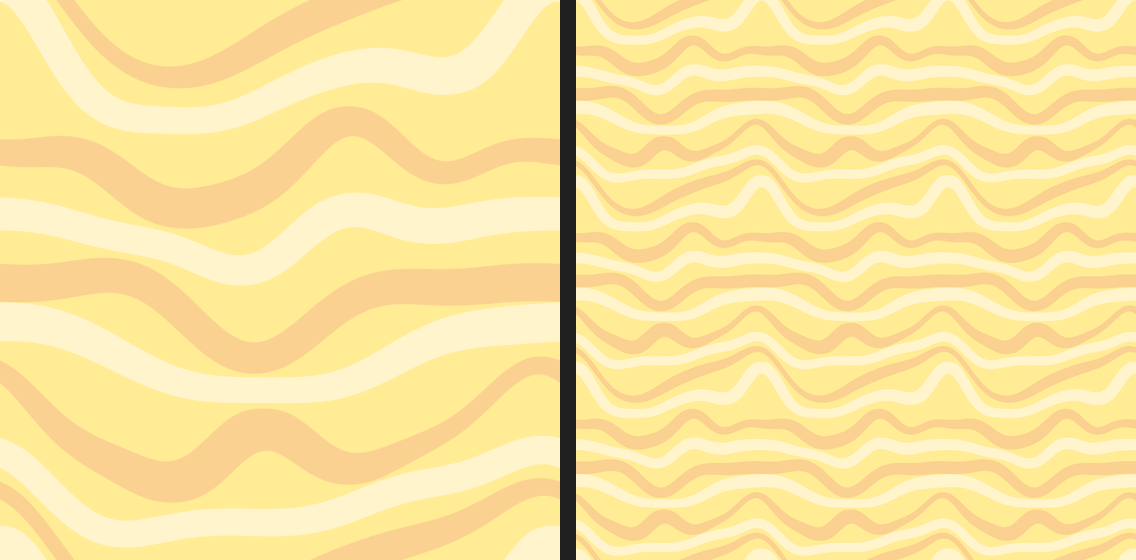
Left: one tile. Right: repeated 3 by 3.
Reproduce this pattern procedurally as a Shadertoy shader.

```glsl
const float TAU = 6.2831853;
const vec4 HARMONICS = vec4(1.0, 2.0, 3.0, 4.0);
const float UNIT = 0.001; // band sizes are in thousandths of the canvas

const vec3 BUTTER = vec3(1.00, 0.925, 0.58);
const vec3 CREAM = vec3(1.00, 0.957, 0.80);
const vec3 APRICOT = vec3(0.98, 0.82, 0.565);

// Coverage of one wavy band that wraps on both axes.
// p: position, y measured down from the top edge
// depth: mean centre line; cosAmp, sinAmp: layered wave amplitudes
// girth: mean half width, its variation, and where it is widest (in turns)
float band(vec2 p, float depth, vec4 cosAmp, vec4 sinAmp, vec3 girth) {
    vec4 angle = TAU * HARMONICS * p.x;
    vec4 c = cos(angle), s = sin(angle);

    float centre = UNIT * (depth + dot(cosAmp, c) + dot(sinAmp, s));
    float slope = UNIT * TAU * dot(HARMONICS, sinAmp * c - cosAmp * s);
    float halfWidth = UNIT * (girth.x + girth.y * cos(TAU * (p.x - girth.z)));

    // Wrapped vertical offset, corrected for slope to keep the width even
    float offset = fract(p.y - centre + 0.5) - 0.5;
    float dist = abs(offset) * inversesqrt(1.0 + slope * slope) - halfWidth;

    float soft = 0.75 / min(iResolution.x, iResolution.y);
    return 1.0 - smoothstep(-soft, soft, dist);
}

float apricotBands(vec2 p) {
    float m = band(p, 9.0, vec4(-83, -38, -9, -3), vec4(81, -5, -1, 0), vec3(21.5, 8.5, 0.6));
    m = max(m, band(p, 295.0, vec4(-14, -15, -4, 10), vec4(38, -40, 12, 5), vec3(28, 8, 0.35)));
    m = max(m, band(p, 537.0, vec4(-54, 29, -7, 0), vec4(8, -19, 12, 0), vec3(31, 3, 0.95)));
    return max(m, band(p, 779.0, vec4(-58, -52, 4, -9), vec4(25, 21, -2, 9), vec3(27, 12, 0.4)));
}

float creamBands(vec2 p) {
    float m = band(p, 128.0, vec4(-71, -51, -27, -8), vec4(43, -14, 2, 0), vec3(29, 5, 0.85));
    m = max(m, band(p, 413.0, vec4(-28, 1, -8, 4), vec4(26, -21, 12, -4), vec3(29, 3, 0.78)));
    m = max(m, band(p, 637.0, vec4(-65, 0, 4, -1), vec4(13, -1, -5, 0), vec3(29, 6, 0.97)));
    return max(m, band(p, 893.0, vec4(-48, -19, -14, -3), vec4(40, 13, -3, 0), vec3(25, 1, 0.8)));
}

void mainImage(out vec4 fragColor, in vec2 fragCoord) {
    vec2 p = fragCoord / iResolution.xy;
    p.y = 1.0 - p.y;

    // Flat ground, then the two sets of bands
    vec3 color = mix(BUTTER, APRICOT, apricotBands(p));
    color = mix(color, CREAM, creamBands(p));
    fragColor = vec4(color, 1.0);
}
```
